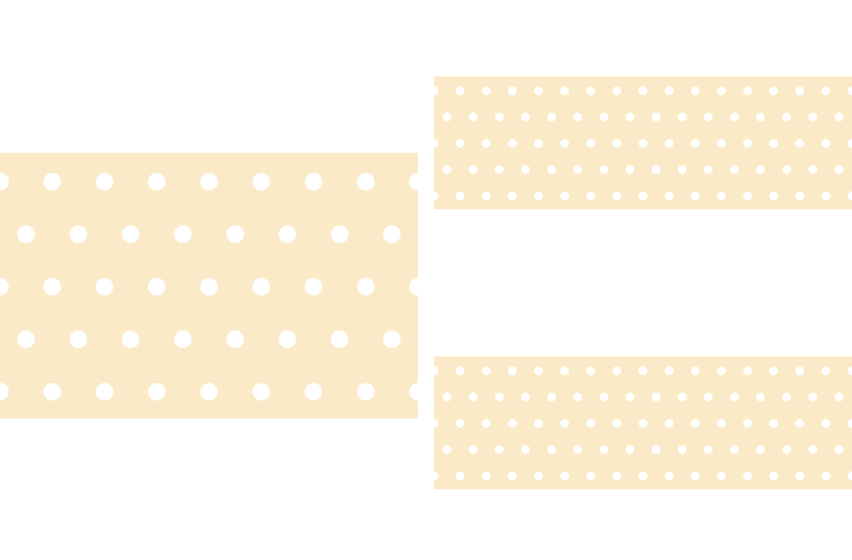
Left: one tile. Right: repeated 2 by 2.
Give the GLSL for this pattern, as a Shadertoy shader.

```glsl
// Draws a cream band of staggered white polka dots across a white ground.

const vec3 WHITE = vec3(1.0);
const vec3 CREAM = vec3(0.985, 0.918, 0.78);

// Lengths below are in column widths
const float COLUMNS = 8.0;
const float ROW_PITCH = 1.005;
const float DOT_RADIUS = 0.167;
const float DOT_SOFTNESS = 0.018;
const float BAND_TOP = 2.564;
const float BAND_BOTTOM = -2.523;

// Height of the middle dot row, as a share of the canvas height
const float MIDDLE_ROW = 0.488;

// Coverage of a shape from its signed distance (negative inside)
float coverage(float dist, float halfWidth) {
    return 1.0 - smoothstep(-halfWidth, halfWidth, dist);
}

// Signed distance to the nearest dot; odd rows shift by half a column
float staggeredDots(vec2 p, float pitch, float radius) {
    float row = round(p.y / pitch);
    float x = p.x - 0.5 * mod(row, 2.0);
    vec2 offset = vec2(x - round(x), p.y - row * pitch);
    return length(offset) - radius;
}

// Signed distance to a horizontal band
float bandDistance(float y, float bottom, float top) {
    return max(bottom - y, y - top);
}

void mainImage(out vec4 fragColor, in vec2 fragCoord) {
    // Centre on the middle row, one unit per column
    float scale = COLUMNS / iResolution.x;
    vec2 p = (fragCoord - vec2(0.5, MIDDLE_ROW) * iResolution.xy) * scale;
    float pixel = scale;

    float band = coverage(bandDistance(p.y, BAND_BOTTOM, BAND_TOP), 0.5 * pixel);
    float dots = coverage(staggeredDots(p, ROW_PITCH, DOT_RADIUS),
                          max(DOT_SOFTNESS, 0.7 * pixel));

    // Dots reveal the white ground through the band
    vec3 color = mix(WHITE, CREAM, band * (1.0 - dots));
    fragColor = vec4(color, 1.0);
}
```
